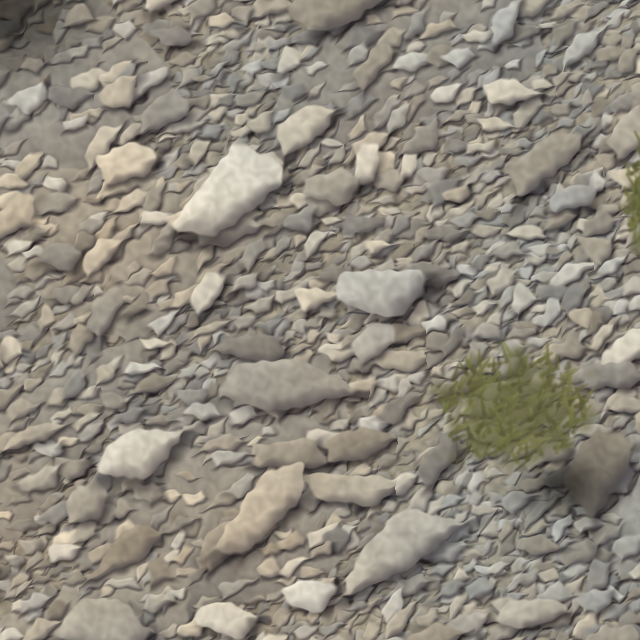
Reproduce this texture procedurally as a WebGL 2 fragment shader.

```glsl
#version 300 es
precision highp float;
// Sunlit slope of angular grey and tan rubble with low olive shrubs.
uniform vec2 u_resolution;
out vec4 fragColor;

vec4 hash4(vec2 p) {
  vec4 q = fract(p.xyxy * vec4(0.1031, 0.1030, 0.0973, 0.1099));
  q += dot(q, q.wzxy + 33.33);
  return fract((q.xxyz + q.yzzw) * q.zywx);
}

float gradientNoise(vec2 p) {
  vec2 i = floor(p), f = fract(p);
  vec2 u = f * f * f * (f * (f * 6.0 - 15.0) + 10.0);
  vec4 corner;
  for (int k = 0; k < 4; k++) {
    vec2 o = vec2(k & 1, k >> 1);
    float a = 6.2832 * hash4(i + o + 71.0).x;
    corner[k] = dot(vec2(cos(a), sin(a)), f - o);
  }
  return 1.4 * mix(mix(corner.x, corner.y, u.x), mix(corner.z, corner.w, u.x), u.y);
}

// Convex polygon with worn corners: xy is the outward direction, z the distance.
vec3 stoneShape(vec2 p, float radius, vec2 seed) {
  vec3 sum = vec3(0.0);
  for (int k = 0; k < 5; k++) {
    vec4 h = hash4(seed + float(k) * 7.31);
    float a = (float(k) + 0.75 * h.x) * 1.2566;
    vec2 dir = vec2(cos(a), sin(a));
    sum += vec3(dir, 1.0) * exp(24.0 * (dot(p, dir) - radius * (0.5 + 0.4 * h.y)));
  }
  return vec3(sum.xy / sum.z, log(sum.z) / 24.0);
}

// One layer of stones, one per grid cell, each with its contact shadow.
void scatterStones(inout vec3 col, vec2 uv, float size, float density, float relief, float seed) {
  vec2 q = uv / size + seed;
  float soft = 0.0022 / size;
  float grain = gradientNoise(uv * 75.0) + 0.8 * gradientNoise(uv * 23.0 + seed);
  for (int j = 1; j >= -1; j--)
  for (int i = -1; i <= 1; i++) {
    vec2 cell = floor(q) + vec2(i, j);
    vec4 h = hash4(cell + seed), g = hash4(cell + seed + 53.7);
    if (h.w > density + 0.2 * density * gradientNoise((cell - seed) * size * 4.0)) continue;

    // Local frame, stretched along the slope
    vec2 p = q - cell - 0.5 - (h.xy - 0.5) * 0.8;
    float angle = 0.5 + (h.z - 0.5) * 1.2;
    vec2 axis = vec2(cos(angle), sin(angle)), side = vec2(-axis.y, axis.x);
    vec2 local = vec2(dot(p, axis) * 0.62, dot(p, side) * mix(1.0, 1.4, g.w));
    float radius = mix(0.42, 0.66, g.x);
    vec3 shape = stoneShape(local, radius, cell + seed);
    float d = shape.z;
    float lit = dot(shape.x * axis + shape.y * side, normalize(vec2(-0.55, 0.8)));

    // Shadow on the ground, falling to the lower right
    float shadow = smoothstep(0.25, 0.0, d) * (0.06 + 0.5 * smoothstep(-0.1, 0.8, -lit));
    col *= 1.0 - shadow * relief * vec3(0.95, 0.97, 0.92);

    // Stone colour with lit and shaded flanks
    float value = mix(0.2, g.y, relief);
    vec3 tint = mix(vec3(0.50, 0.485, 0.45), vec3(0.82, 0.80, 0.735), value);
    tint *= mix(vec3(0.985, 0.995, 1.02), vec3(1.03, 0.99, 0.94), g.z);
    float bevel = smoothstep(-0.5 * radius, 0.03, d);
    tint *= 1.0 + 0.09 * grain + bevel * relief * 0.12 * max(lit, 0.0);
    tint = mix(tint, vec3(0.31, 0.285, 0.29), bevel * relief * 0.8 * smoothstep(0.0, 0.9, -lit));
    col = mix(col, tint, smoothstep(soft, -soft, d));
  }
}

// Shrub of short upright sprigs spread over an ellipse.
void drawShrub(inout vec3 col, vec2 uv, vec2 centre, vec2 extent, float seed) {
  vec2 below = (uv - centre - extent * vec2(0.7, -1.4)) / extent;
  col *= 1.0 - 0.5 * exp(-3.0 * dot(below, below));
  vec2 e = (uv - centre) / extent;
  if (dot(e, e) > 5.0) return;
  float fill = smoothstep(1.2, 0.5, length(e) + 0.5 * gradientNoise(uv * 30.0));
  col = mix(col, vec3(0.37, 0.375, 0.23), 0.75 * fill);
  for (int k = 0; k < 150; k++) {
    vec4 h = hash4(vec2(float(k), seed)), g = hash4(vec2(seed, float(k) + 9.0));
    float a = 6.2832 * h.x;
    vec2 root = centre + extent * sqrt(h.y) * vec2(cos(a), sin(a));
    float lean = 1.2 + (h.z - 0.5) * 2.0;
    vec2 sprig = vec2(cos(lean), sin(lean)) * mix(0.010, 0.032, h.w);
    float t = clamp(dot(uv - root, sprig) / dot(sprig, sprig), 0.0, 1.0);
    float d = length(uv - root - sprig * t) - mix(0.0035, 0.0015, t);
    vec3 leaf = mix(vec3(0.30, 0.30, 0.18), vec3(0.52, 0.53, 0.31), 0.7 * g.x + 0.3 * t);
    col = mix(col, leaf, 0.75 * smoothstep(0.003, -0.003, d));
  }
}

void main() {
  vec2 uv = gl_FragCoord.xy / u_resolution.y;
  vec2 warped = uv + 0.005 * vec2(gradientNoise(uv * 48.0), gradientNoise(uv * 48.0 + 19.0));

  // Sandy soil
  vec3 col = vec3(0.63, 0.595, 0.52) * (1.0 + 0.18 * gradientNoise(uv * 60.0));

  // Pebbles, half buried slabs, then larger stones
  scatterStones(col, warped, 0.019, 0.85, 0.7, 3.0);
  scatterStones(col, warped, 0.027, 0.6, 0.8, 23.0);
  scatterStones(col, warped, 0.38, 0.42, 0.25, 11.0);
  scatterStones(col, warped, 0.023, 0.4, 0.8, 29.0);
  scatterStones(col, warped, 0.037, 0.4, 0.9, 37.0);
  scatterStones(col, warped, 0.062, 0.2, 1.0, 41.0);
  scatterStones(col, warped, 0.115, 0.12, 1.0, 59.0);

  // Broad drifts of warm dust and a dim upper left corner
  float dust = gradientNoise(uv * 3.0 + 5.0) + 0.4 * (0.5 - uv.x);
  col *= 1.03 + dust * vec3(0.07, 0.03, -0.01);
  col *= mix(0.4, 1.0, smoothstep(0.0, 0.24, length((uv - vec2(0.0, 1.0)) * vec2(1.0, 1.4))));

  drawShrub(col, uv, vec2(0.80, 0.36), vec2(0.115, 0.085), 5.0);
  drawShrub(col, uv, vec2(1.03, 0.68), vec2(0.055, 0.10), 17.0);
  fragColor = vec4(col, 1.0);
}
```
